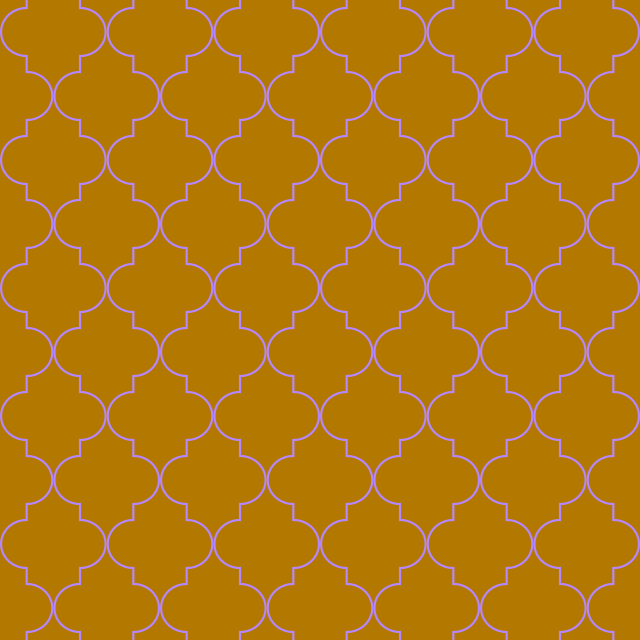
A three.js fragment shader for this pattern:

```glsl
// Moroccan lantern trellis: thin lilac outlines on a flat ochre ground.
#define COLUMNS 6.0
#define ROWS 5.0
#define STROKE 0.0034
#define LOBE_HEIGHT 0.1875
#define GROUND vec3(0.70, 0.47, 0.0)
#define LINE vec3(0.71, 0.53, 0.99)

varying vec2 vUv;

// Approximate signed distance to an axis-aligned ellipse.
float ellipseDistance(vec2 p, vec2 radius) {
  float k = length(p / radius);
  if (k < 0.5) return -0.5 * min(radius.x, radius.y);
  return k * (k - 1.0) / length(p / (radius * radius));
}

// Signed distance to the edge of the outline stroke.
float trellisDistance(vec2 uv) {
  vec2 tile = 1.0 / vec2(COLUMNS, ROWS);
  float halfStroke = 0.5 * STROKE;

  // Fold into one quadrant around the nearest lantern centre.
  vec2 cell = fract(uv / tile - vec2(0.5, 0.75) + 0.5) - 0.5;
  vec2 p = abs(cell) * tile;

  // The offset lantern is the same quadrant turned half way round.
  if (p.y > 0.25 * tile.y) p = 0.5 * tile - p;

  vec2 corner = vec2(0.25, LOBE_HEIGHT) * tile;
  vec2 fromCorner = p - corner;

  // Side lobe: its tip stops half a stroke short, so neighbours just touch.
  vec2 radius = vec2(corner.x - halfStroke, corner.y);
  float lobe = abs(ellipseDistance(vec2(fromCorner.x, p.y), radius)) - halfStroke;
  lobe = max(lobe, -fromCorner.x - halfStroke);

  // Straight step joining two lobes, with a square corner.
  float riser = max(abs(fromCorner.x), -fromCorner.y) - halfStroke;

  return min(lobe, riser);
}

void main() {
  float pixel = max(fwidth(vUv.x), 1e-5);
  float coverage = clamp(0.5 - trellisDistance(vUv) / pixel, 0.0, 1.0);
  gl_FragColor = vec4(mix(GROUND, LINE, coverage), 1.0);
}
```
